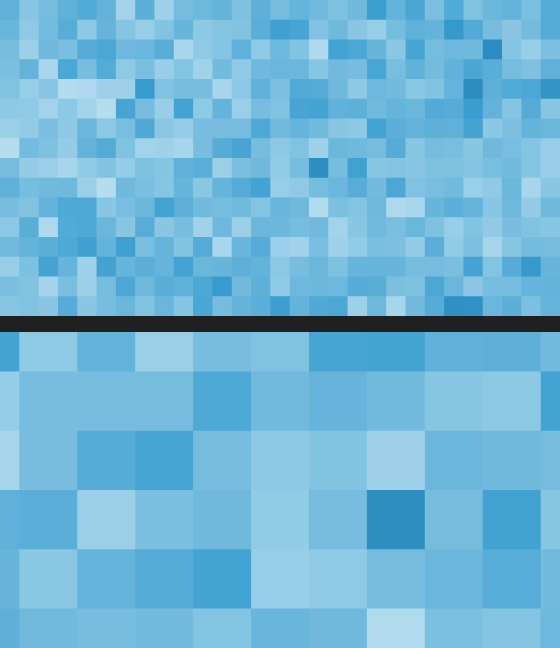
Top, the full canvas; bottom, a detail of the centre.
Reproduce this background procedurally as a Shadertoy shader.

```glsl
// Mosaic of flat blue tiles, 29 across and 16 down, without gaps.
// Each tile takes a bell-shaped random tone plus a broad soft drift;
// neighbouring tiles are blended over one pixel at their shared edges.

const vec2 GRID = vec2(29.0, 16.0);

float hash(vec2 p) {
    vec3 q = fract(vec3(p.xyx) * 0.1031);
    q += dot(q, q.yzx + 33.33);
    return fract((q.x + q.y) * q.z);
}

float valueNoise(vec2 p) {
    vec2 i = floor(p), f = fract(p);
    f = f * f * (3.0 - 2.0 * f);
    return mix(mix(hash(i), hash(i + vec2(1, 0)), f.x),
               mix(hash(i + vec2(0, 1)), hash(i + vec2(1, 1)), f.x), f.y);
}

vec3 tileColor(vec2 tile) {
    tile = clamp(tile, vec2(0.0), GRID - 1.0);

    // Three summed hashes make mid tones common and extremes rare
    float bell = hash(tile + 11.0) + hash(tile + 57.3) + hash(tile + 103.7) - 1.5;
    float drift = valueNoise(tile / 3.5 + 40.0) - 0.5;
    float tone = clamp(0.444 + 0.31 * bell + 0.32 * drift, 0.0, 1.0);

    // Deep to pale blue, with the rarest dark tiles slightly duller
    vec3 deepBlue = vec3(0.17, 0.59, 0.80);
    vec3 paleBlue = vec3(0.80, 0.91, 0.96);
    vec3 color = mix(deepBlue, paleBlue, tone);
    return color - vec3(0.0, 0.04, 0.05) * (1.0 - smoothstep(0.0, 0.08, tone));
}

void mainImage(out vec4 fragColor, in vec2 fragCoord) {
    // Sample between tile centres so each edge lies at fraction 0.5
    vec2 p = fragCoord / iResolution.xy * GRID - 0.5;
    vec2 pixel = GRID / iResolution.xy;
    vec2 tile = floor(p);
    vec2 edge = clamp((fract(p) - 0.5) / pixel + 0.5, 0.0, 1.0);

    vec3 lower = mix(tileColor(tile), tileColor(tile + vec2(1, 0)), edge.x);
    vec3 upper = mix(tileColor(tile + vec2(0, 1)), tileColor(tile + vec2(1, 1)), edge.x);
    fragColor = vec4(mix(lower, upper, edge.y), 1.0);
}
```
